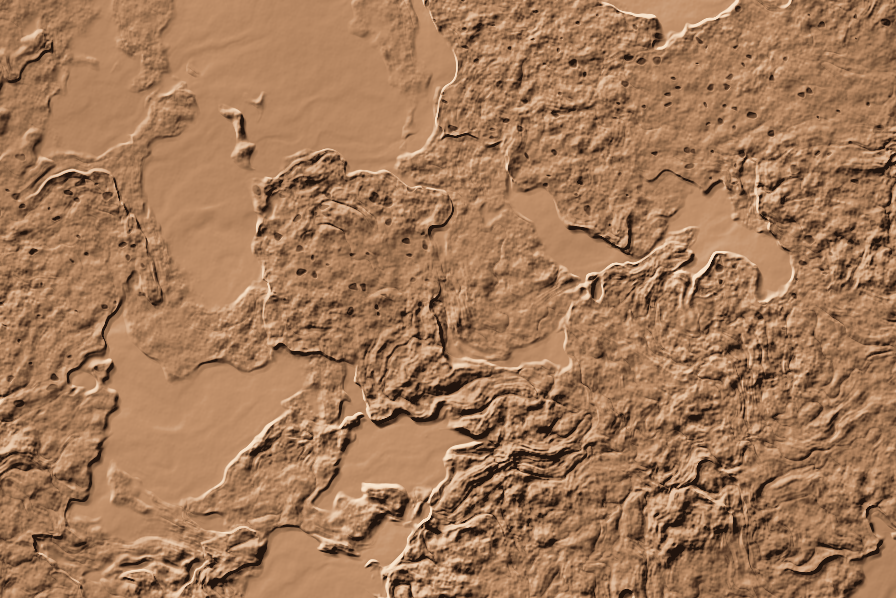
Write a WebGL 2 fragment shader that draws this texture.

```glsl
#version 300 es
precision highp float;

uniform vec2 u_resolution;
out vec4 fragColor;

#define PLATE_SCALE 3.3
#define PLATE_LEVEL 0.497
#define PLATE_HEIGHT 0.011
#define GRAIN_SCALE 58.0
#define GRAIN_HEIGHT 0.021
#define CREASE_HEIGHT 0.038
#define PIT_SCALE 31.0
#define RELIEF 0.24
#define SHADOW 13.0
#define MUD_TONE 0.728
#define CRUST_TONE 0.655
#define GLINT 0.26

const vec2 LIGHT = vec2(-0.6, 0.8);

float hash(vec2 p) {
    vec3 h = fract(p.xyx * 0.1031);
    h += dot(h, h.yzx + 33.33);
    return fract((h.x + h.y) * h.z);
}

float noise(vec2 p) {
    vec2 cell = floor(p), f = fract(p);
    f = f * f * f * (f * (f * 6.0 - 15.0) + 10.0);
    float low = mix(hash(cell), hash(cell + vec2(1, 0)), f.x);
    float high = mix(hash(cell + vec2(0, 1)), hash(cell + vec2(1, 1)), f.x);
    return mix(low, high, f.y);
}

// Layered noise, normalised to 0..1
float fbm(vec2 p, int octaves) {
    float sum = 0.0, total = 0.0, weight = 1.0;
    for (int i = 0; i < octaves; i++) {
        sum += weight * noise(p);
        total += weight;
        weight *= 0.5;
        p = mat2(1.6, 1.2, -1.2, 1.6) * p + 17.3;
    }
    return sum / total;
}

// Scattered bubble holes: 1 inside, 0 outside
float pits(vec2 p) {
    p = p * PIT_SCALE + 0.25 * vec2(noise(p * 80.0), noise(p * 80.0 + 31.0));
    vec2 cell = floor(p);
    float hole = 0.0;
    for (int y = -1; y <= 1; y++)
    for (int x = -1; x <= 1; x++) {
        vec2 id = cell + vec2(x, y);
        vec2 d = p - id - vec2(hash(id + 3.1), hash(id + 71.7));
        float size = hash(id + 129.4);
        float radius = 0.24 * size * size;
        d.y *= 1.0 + 0.6 * hash(id + 47.9);
        hole = max(hole, (1.0 - smoothstep(radius - 0.06, radius + 0.06, length(d)))
                         * step(0.5, size));
    }
    return hole;
}

// Where the crust is flat and full of holes
float pittedZone(vec2 p) {
    return smoothstep(0.45, 0.65, noise(p * 2.3 + 41.0) + 0.7 * (p.y - 0.6));
}

// x: height, y: crust cover, z: darkness of holes and crevices
vec3 surface(vec2 p) {
    vec2 warp = vec2(fbm(p * 6.0 + 11.0, 4), fbm(p * 6.0 + 57.0, 4)) - 0.5;
    vec2 q = p + 0.2 * warp;
    float pitted = pittedZone(p);

    // Ragged plate outline with a broken, raised lip
    float ragged = fbm(q * 17.0 + 63.0, 3) - 0.5;
    float level = fbm(q * PLATE_SCALE + 5.0, 4) - PLATE_LEVEL + 0.15 * ragged;
    float crust = smoothstep(0.0, 0.028, level);
    float lip = crust * exp(-16.0 * max(level, 0.0)) * smoothstep(0.2, 0.7, noise(p * 19.0));

    // Half-sunk lumps lying in the smooth mud
    float sunk = smoothstep(0.53, 0.6, fbm(q * 6.0 + 83.0, 4) + 0.1 * ragged);
    float cover = max(crust, 0.75 * sunk);

    // Lumps, wrinkles and grit, stronger in some patches
    float crease = abs(2.0 * fbm(q * 17.0 + 29.0, 4) - 1.0);
    float lumpy = mix(1.0, 0.3, pitted) + 0.7 * lip;
    float patchy = mix(0.55, 1.35, smoothstep(0.3, 0.7, fbm(p * 7.0 + 37.0, 2)));
    float grit = fbm(p * GRAIN_SCALE, 3) - 0.5;
    float hole = pits(p) * crust * pitted * (1.0 - 0.7 * lip);
    float crevice = cover * lumpy * patchy * (1.0 - smoothstep(0.0, 0.13, crease));

    // Faint drag marks in the smooth mud
    vec2 along = mat2(0.87, -0.5, 0.5, 0.87) * q;
    float ripple = 0.009 * fbm(along * vec2(5.0, 16.0), 3) + 0.0012 * grit;

    float height = ripple + PLATE_HEIGHT * (0.7 * crust + 0.6 * lip + 0.35 * sunk);
    height += cover * patchy * (CREASE_HEIGHT * crease * lumpy
                                + GRAIN_HEIGHT * grit * mix(1.1, 0.8, pitted));
    return vec3(height - 0.003 * hole, cover, hole + 0.3 * crevice);
}

// Tonal ramp driven by the red channel
vec3 mudColour(float tone) {
    vec3 stops[7] = vec3[7](
        vec3(0.13, 0.08, 0.05), vec3(0.37, 0.25, 0.17), vec3(0.55, 0.40, 0.28),
        vec3(0.67, 0.49, 0.35), vec3(0.76, 0.57, 0.42), vec3(0.87, 0.73, 0.61),
        vec3(0.97, 0.89, 0.80));
    vec3 colour = stops[0];
    for (int i = 1; i < 7; i++) {
        float span = stops[i].r - stops[i - 1].r;
        colour = mix(colour, stops[i], clamp((tone - stops[i - 1].r) / span, 0.0, 1.0));
    }
    return colour;
}

void main() {
    vec2 p = gl_FragCoord.xy / u_resolution.y;
    float reach = 0.0015;
    vec3 here = surface(p);

    // Slope towards the light, with bright faces rolled off
    float slope = (surface(p - LIGHT * reach).x - surface(p + LIGHT * reach).x) / (2.0 * reach);
    float shade = RELIEF * slope;
    shade = shade > 0.0 ? GLINT * (1.0 - exp(-shade / GLINT)) : 1.1 * shade;

    // Short cast shadow and broad changes of tone
    float blocked = max(surface(p + LIGHT * 0.011).x - here.x - 0.002, 0.0);
    float broad = 0.12 * (fbm(p * 2.5 + 9.0, 2) - 0.5);

    float tone = mix(MUD_TONE, CRUST_TONE, here.y) + broad;
    tone += shade - SHADOW * blocked - 0.36 * here.z;
    fragColor = vec4(mudColour(tone), 1.0);
}
```
